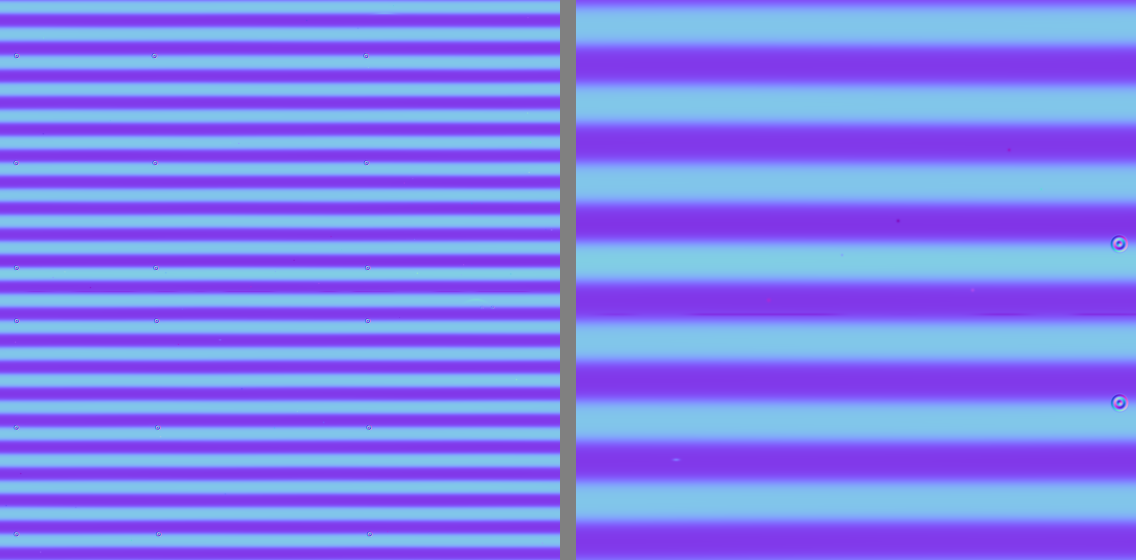
Left: the whole. Right: its middle third, enlarged.
Give the GLSL for this texture map, as a Shadertoy shader.

```glsl
// Tangent-space normal map of a corrugated metal sheet with rows of screws.

const float TAU = 6.2831853;
const float RIBS = 21.0;          // corrugations down the tile
const float RIB_OFFSET = 0.766;   // phase of the first upward slope
const float SCREW_RADIUS = 0.0056;
const int SCREW_RIBS[6] = int[6](1, 5, 9, 11, 15, 19);
const float SCREW_COLUMNS[3] = float[3](0.030, 0.279, 0.657);

float hash(vec2 cell, float seed) {
    vec3 q = fract(vec3(cell.xyx + seed * 7.31) * vec3(0.1031, 0.1030, 0.0973));
    q += dot(q, q.yzx + 33.33);
    return fract((q.x + q.y) * q.z);
}

float cornerGradient(vec2 cell, vec2 period, vec2 offset, float seed) {
    float angle = TAU * hash(mod(cell, period), seed);
    return dot(vec2(cos(angle), sin(angle)), offset);
}

// Gradient noise that wraps over the unit tile
float wrappedNoise(vec2 p, vec2 period, float seed) {
    vec2 q = p * period, cell = floor(q), f = q - cell;
    vec2 w = f * f * f * (f * (f * 6.0 - 15.0) + 10.0);
    vec2 e = vec2(1.0, 0.0);
    float a = cornerGradient(cell, period, f, seed);
    float b = cornerGradient(cell + e.xy, period, f - e.xy, seed);
    float c = cornerGradient(cell + e.yx, period, f - e.yx, seed);
    float d = cornerGradient(cell + e.xx, period, f - e.xx, seed);
    return mix(mix(a, b, w.x), mix(c, d, w.x), w.y);
}

// Shortest offset on the repeating tile
vec2 wrapOffset(vec2 d) {
    return d - round(d);
}

// Uneven rib spacing that vanishes at the tile edges
float ribDrift(float y) {
    return 0.0042 * smoothstep(0.03, 0.14, y) * (1.0 - smoothstep(0.2, 0.56, y));
}

float ribSlope(float phase, float strength) {
    return -strength * tanh(1.7 * cos(TAU * phase)) / tanh(1.7);
}

// Blends a round stud (domed centre, groove, raised rim) into a slope
vec2 addStud(vec2 slope, vec2 d, float radius, float strength) {
    float r = length(d) / radius;
    vec2 outward = d / max(length(d), 1e-5);
    float mask = 1.0 - smoothstep(0.85, 1.1, r);
    vec2 stud = outward * 0.8 * sin(1.5 * TAU * min(r, 1.0));
    return mix(slope, stud, mask * strength);
}

// Soft elongated mark
float scuff(vec2 d, vec2 size, float bend) {
    d.y -= bend * d.x * d.x;
    return exp(-dot(d / size, d / size));
}

// Sparse pits, denser beside the overlap of the two sheets
vec2 pitSlope(vec2 p, float grid, float seed) {
    vec2 cell = floor(p * grid);
    float density = 0.02 + 0.13 * exp(-pow((p.y - 0.492) / 0.012, 2.0));
    float present = step(hash(cell, seed), density);
    vec2 centre = 0.2 + 0.6 * vec2(hash(cell, seed + 1.0), hash(cell, seed + 2.0));
    vec2 d = (fract(p * grid) - centre) / grid;
    float radius = mix(0.0006, 0.0013, hash(cell, seed + 3.0));
    float angle = TAU * hash(cell, seed + 4.0);
    return present * 0.3 * vec2(cos(angle), sin(angle)) * exp(-dot(d, d) / (radius * radius));
}

// Surface colour at p, with y running down the tile
vec3 sheetNormal(vec2 p) {
    vec2 sheet = vec2(p.x, p.y - ribDrift(p.y));
    float phase = sheet.y * RIBS - RIB_OFFSET;
    float uneven = wrappedNoise(p, vec2(3.0, 21.0), 2.0);
    float overlap = exp(-pow((p.y - 0.48) / 0.022, 2.0));

    // Corrugation with slight changes in depth
    phase += 0.012 * wrappedNoise(p, vec2(4.0, 16.0), 5.0);
    vec2 slope = vec2(0.008, ribSlope(phase, 0.555 + 0.025 * uneven + 0.06 * overlap));

    // Broken line at the sheet overlap
    float broken = smoothstep(-0.25, 0.3, wrappedNoise(p, vec2(23.0, 5.0), 8.0));
    slope.y -= 0.2 * broken * exp(-pow((p.y - 0.5205) / 0.0008, 2.0));

    // Wear
    slope += pitSlope(p, 48.0, 11.0);
    slope.y += 0.28 * scuff(wrapOffset(p - vec2(0.687, 0.024)), vec2(0.018, 0.0016), 3.0);
    slope.y += 0.12 * scuff(wrapOffset(p - vec2(0.850, 0.535)), vec2(0.016, 0.002), 14.0);
    slope.y += 0.5 * scuff(wrapOffset(p - vec2(0.393, 0.607)), vec2(0.002, 0.0008), 0.0);
    for (int i = 0; i < 2; i++) {
        vec2 dent = vec2(0.861 + 0.019 * float(i), 0.549);
        slope = addStud(slope, wrapOffset(p - dent), 0.0032, 0.35 + 0.25 * float(i));
    }

    // Screws on the rib crests
    for (int row = 0; row < 6; row++) {
        float y = (float(SCREW_RIBS[row]) + 0.27 + RIB_OFFSET) / RIBS;
        for (int col = 0; col < 3; col++) {
            float lean = col == 0 ? 0.0 : 0.008 * (y - 0.5);
            float jitter = 0.002 * (hash(vec2(row, col), 21.0) - 0.5);
            vec2 screw = vec2(SCREW_COLUMNS[col] + lean + jitter, y);
            slope = addStud(slope, wrapOffset(sheet - screw), SCREW_RADIUS, 1.0);
        }
    }
    float height = sqrt(max(1.0 - dot(slope, slope), 0.05));
    return 0.5 + 0.5 * vec3(slope, height);
}

void mainImage(out vec4 fragColor, in vec2 fragCoord) {
    // Four samples smooth the small details
    vec3 color = vec3(0.0);
    for (int i = 0; i < 4; i++) {
        vec2 shift = vec2(i % 2, i / 2) * 0.5 - 0.25;
        vec2 uv = (fragCoord + shift) / iResolution.xy;
        color += 0.25 * sheetNormal(vec2(uv.x, 1.0 - uv.y));
    }
    fragColor = vec4(color, 1.0);
}
```
